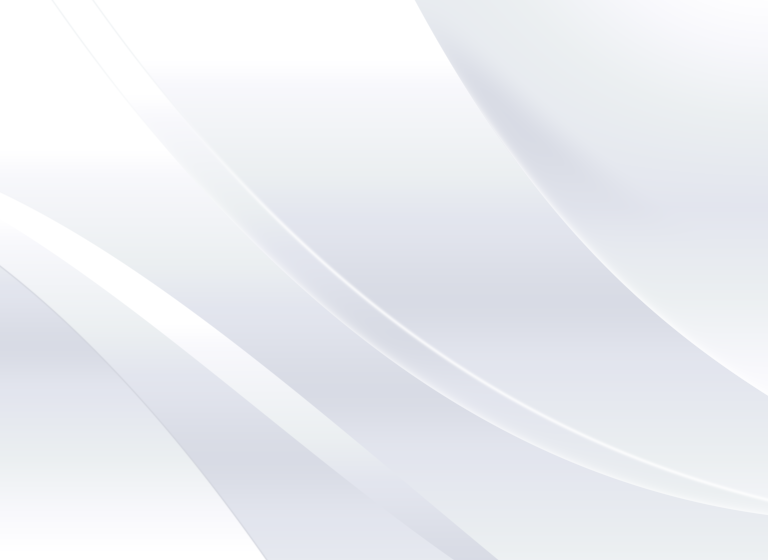
Reproduce this background procedurally as a WebGL 1 fragment shader.

```glsl
precision highp float;

uniform vec2 u_resolution;

const vec3 WHITE = vec3(1.0);
const vec3 LILAC_WHITE = vec3(0.972, 0.972, 0.988);
const vec3 MIST = vec3(0.922, 0.937, 0.945);
const vec3 PALE_BLUE = vec3(0.888, 0.898, 0.933);
const vec3 SLATE = vec3(0.848, 0.860, 0.897);

float ramp(float a, float b, float x) {
  return clamp((x - a) / (b - a), 0.0, 1.0);
}

// Satin gradient: white, down to slate, then back to white
vec3 satin(float s) {
  vec3 c = mix(WHITE, LILAC_WHITE, smoothstep(0.0, 0.06, s));
  c = mix(c, MIST, ramp(0.05, 0.21, s));
  c = mix(c, PALE_BLUE, ramp(0.21, 0.29, s));
  c = mix(c, SLATE, smoothstep(0.28, 0.44, s));
  c = mix(c, PALE_BLUE, smoothstep(0.44, 0.56, s));
  c = mix(c, MIST, ramp(0.56, 0.72, s));
  c = mix(c, LILAC_WHITE, ramp(0.72, 0.85, s));
  return mix(c, WHITE, ramp(0.85, 0.95, s));
}

// Signed distance to a cubic through start; positive lies below it
float curveDistance(vec2 p, vec2 start, vec3 k, float aspect) {
  float t = p.x - start.x;
  float height = start.y + t * (k.x + t * (k.y + t * k.z));
  float slope = k.x + t * (2.0 * k.y + 3.0 * t * k.z);
  return (p.y - height) / length(vec2(slope / aspect, 1.0));
}

float cover(float dist, float pixel) {
  return smoothstep(-pixel, pixel, dist);
}

// Bright rim that fades away on the chosen side of an edge
float rim(float dist, float width, float pixel) {
  return cover(dist, pixel) * exp(-max(dist, 0.0) / width);
}

float hairline(float dist, float width) {
  return exp(-dist * dist / (width * width));
}

// Upper right sheet with a folded shadow beside its edge
vec3 rightSheet(vec2 p, float foldDist) {
  float rise = mix(0.30, 1.0, smoothstep(0.55, 1.0, p.x));
  float k = p.y < 0.37 ? rise : 1.0;
  vec3 c = satin(0.56 + abs(p.y - 0.37) * k);
  float fade = smoothstep(-0.02, 0.18, p.y) * (1.0 - smoothstep(0.24, 0.45, p.y));
  return mix(c, SLATE, fade * smoothstep(-0.045, 0.025, foldDist));
}

void main() {
  float aspect = u_resolution.x / u_resolution.y;
  float pixel = 0.8 / u_resolution.y;
  vec2 p = gl_FragCoord.xy / u_resolution;
  p.y = 1.0 - p.y;

  // Sweeping boundaries, from upper right to lower left
  float sheet = curveDistance(p, vec2(0.540, 0.0), vec3(2.54, -2.91, 1.58), aspect);
  float fold = curveDistance(p, vec2(0.540, 0.0), vec3(1.55, -0.9, 0.0), aspect);
  float bandTop = curveDistance(p, vec2(0.121, 0.0), vec3(1.926, -1.307, 0.309), aspect);
  float bandLow = curveDistance(p, vec2(0.068, 0.0), vec3(1.963, -1.234, 0.2), aspect);
  float ribbonTop = curveDistance(p, vec2(0.0, 0.343), vec3(0.66, 0.9, -0.55), aspect);
  float ribbonLow = curveDistance(p, vec2(0.0, 0.391), vec3(0.83, 0.8, -0.78), aspect);
  float corner = curveDistance(p, vec2(0.0, 0.475), vec3(1.06, 1.3, 0.0), aspect);

  // Layered satin sheets
  vec3 color = satin(p.y - 0.10);
  color = mix(color, rightSheet(p, fold), cover(-sheet, pixel));
  color = mix(color, satin(p.y - 0.16), cover(bandTop, pixel));
  color = mix(color, satin(p.y - 0.26), cover(bandLow, pixel));

  // Rims along the sheet and the narrow band
  float lit = smoothstep(0.10, 0.45, p.y);
  color = mix(color, WHITE, 0.75 * smoothstep(0.0, 0.3, p.y) * rim(-sheet, 0.007, pixel));
  color = mix(color, WHITE, 0.75 * lit * hairline(bandTop, 0.0035));
  color = mix(color, WHITE, 0.65 * lit * rim(-bandLow, 0.007, pixel));
  float upper = 1.0 - smoothstep(0.05, 0.3, p.y);
  float traces = hairline(bandTop, 0.0016) + hairline(bandLow, 0.0016);
  color = mix(color, MIST, 0.6 * upper * min(traces, 1.0));

  // White ribbon and lower left layers
  color = mix(color, satin(p.y - 0.57), cover(ribbonTop, pixel));
  color = mix(color, satin(p.y - 0.38), cover(ribbonLow, pixel));
  color = mix(color, satin((p.y - 0.30) * 1.38), cover(corner, pixel));
  color = mix(color, SLATE, 0.35 * hairline(ribbonTop, 0.0015) * (1.0 - lit));
  color = mix(color, SLATE * 0.95, 0.6 * hairline(corner, 0.0016));

  gl_FragColor = vec4(color, 1.0);
}
```
